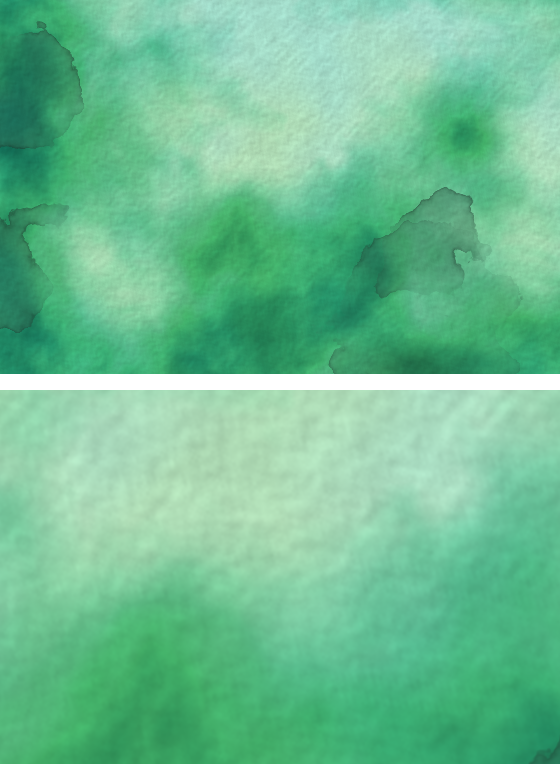
Top: the whole. Bottom: its middle third, enlarged.
Give the GLSL for this texture, as a WebGL 2 fragment shader.

```glsl
#version 300 es
precision highp float;
// Green watercolour wash on grained paper, with ragged dried stains.

uniform vec2 u_resolution;
out vec4 fragColor;

const float CLOUD_SCALE = 3.3;      // clouds per canvas height
const float CLOUD_CONTRAST = 4.5;
const float TONE_BIAS = 0.14;
const float HUE_DRIFT = 0.032;
const float GRAIN_SCALE = 80.0;
const float GRAIN_DEPTH = 0.13;
const float MOTTLE_SCALE = 30.0;
const float MOTTLE_DEPTH = 0.10;
const float EDGE_RAGGEDNESS = 0.20;
const float RIM_WIDTH = 0.009;
const float WASH_WIDTH = 0.11;
const float RIM_DARKNESS = 0.34;
const vec3 STAIN_GREY = vec3(0.29, 0.54, 0.43);

// Pigments from deep to pale, and the tone at which each is pure
const int PIGMENTS = 6;
const vec3 PIGMENT[PIGMENTS] = vec3[](
    vec3(0.09, 0.43, 0.31), vec3(0.15, 0.56, 0.38), vec3(0.24, 0.69, 0.45),
    vec3(0.33, 0.72, 0.55), vec3(0.48, 0.80, 0.66), vec3(0.66, 0.86, 0.75));
const float TONE[PIGMENTS] = float[](-1.75, -1.04, -0.47, 0.14, 0.77, 1.50);

// Broad pools of light and dark: centre, radius, strength
const int POOLS = 6;
const vec4 POOL[POOLS] = vec4[](
    vec4(0.82, 0.86, 0.42, 1.1), vec4(1.17, 0.06, 0.33, -1.5),
    vec4(0.06, 0.66, 0.24, -0.8), vec4(1.30, 0.67, 0.17, -0.8),
    vec4(0.55, 0.44, 0.22, -0.35), vec4(1.50, 0.68, 0.16, 1.1));

// Dried stains: centre, radius, strength
const int STAINS = 4;
const vec4 STAIN[STAINS] = vec4[](
    vec4(0.07, 0.77, 0.18, 0.9), vec4(-0.03, 0.31, 0.15, 0.9),
    vec4(1.13, 0.12, 0.25, 0.8), vec4(1.14, 0.32, 0.13, 1.0));

float hash(vec2 cell) {
    return fract(sin(dot(cell, vec2(127.1, 311.7))) * 43758.5453);
}

float noise(vec2 p) {
    vec2 cell = floor(p), f = fract(p);
    f = f * f * f * (f * (f * 6.0 - 15.0) + 10.0);
    return mix(mix(hash(cell), hash(cell + vec2(1, 0)), f.x),
               mix(hash(cell + vec2(0, 1)), hash(cell + vec2(1, 1)), f.x), f.y);
}

// Fractal noise centred on zero; each octave is turned to hide the lattice
float fbm(vec2 p, int octaves) {
    float sum = 0.0, amplitude = 0.5;
    for (int i = 0; i < octaves; i++) {
        sum += amplitude * (noise(p) - 0.5);
        p = mat2(1.6, 1.2, -1.2, 1.6) * p + 17.3;
        amplitude *= 0.5;
    }
    return sum;
}

float washTone(vec2 p) {
    vec2 drift = vec2(fbm(p * 2.5 + 31.0, 3), fbm(p * 2.5 + 57.0, 3));
    vec2 q = p + 0.25 * drift;
    float tone = TONE_BIAS + CLOUD_CONTRAST * fbm(q * CLOUD_SCALE + 4.0, 5);
    for (int i = 0; i < POOLS; i++) {
        vec2 offset = (q - POOL[i].xy) / POOL[i].z;
        tone += POOL[i].w * exp(-dot(offset, offset));
    }
    return tone;
}

vec3 pigment(float tone) {
    vec3 color = PIGMENT[0];
    for (int i = 1; i < PIGMENTS; i++) {
        float amount = clamp((tone - TONE[i - 1]) / (TONE[i] - TONE[i - 1]), 0.0, 1.0);
        color = mix(color, PIGMENT[i], amount);
    }
    return color;
}

// Grey film that thins inward, with a broken dark rim where it dried
vec3 addStain(vec3 color, vec2 p, vec4 stain, float seed) {
    float ragged = EDGE_RAGGEDNESS * fbm(p * 9.0 + seed, 6)
                 + 0.14 * fbm(p * 2.6 + seed, 2);
    float depth = stain.z - length(p - stain.xy) + ragged;
    float inside = smoothstep(-0.002, 0.003, depth);
    float presence = smoothstep(0.22, 0.60, noise(p * 6.0 + seed * 2.0));
    float film = inside * (0.3 + 0.7 * exp(-max(depth, 0.0) / WASH_WIDTH));
    float rim = inside * exp(-max(depth, 0.0) / RIM_WIDTH) * presence;
    film *= stain.w * (0.3 + 0.7 * presence);
    color = mix(color, STAIN_GREY, 0.42 * film) * (1.0 - 0.09 * film);
    return color * (1.0 - RIM_DARKNESS * rim * stain.w);
}

float paperRelief(vec2 p) {
    vec2 light = vec2(-0.005, 0.006);
    return fbm((p + light) * GRAIN_SCALE, 3) - fbm(p * GRAIN_SCALE, 3);
}

void main() {
    vec2 p = gl_FragCoord.xy / u_resolution.y;
    vec3 color = pigment(washTone(p));

    // Drift between leafy and bluish green
    float hue = clamp(5.0 * fbm(p * 3.2 + 83.0, 3), -1.0, 1.0);
    color += HUE_DRIFT * hue * vec3(0.8, 0.1, -1.2);

    for (int i = 0; i < STAINS; i++)
        color = addStain(color, p, STAIN[i], 11.0 + 23.0 * float(i));

    // Paper tooth and faint pigment mottling
    color *= 1.0 + GRAIN_DEPTH * paperRelief(p) + MOTTLE_DEPTH * fbm(p * MOTTLE_SCALE + 9.0, 3);
    fragColor = vec4(clamp(color, 0.0, 1.0), 1.0);
}
```
